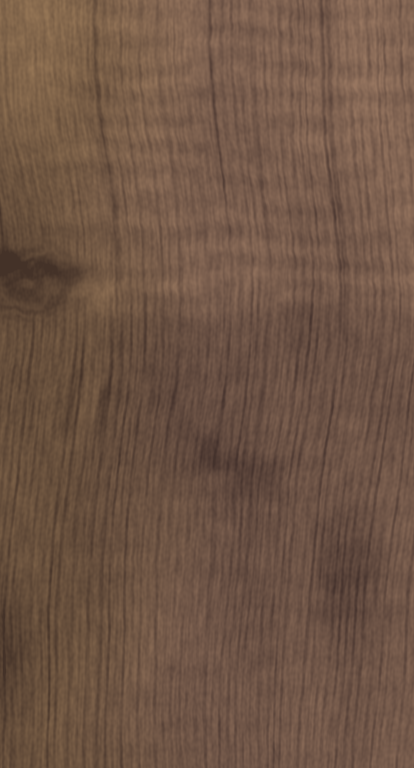
A WebGL 1 fragment shader for this texture:

```glsl
precision highp float;
// Walnut board with a knot at the left edge: fine growth lines run along a
// bent grain coordinate, over a broad tone field crossed by curly ripples.
// Everything adds to one tone value, which a brown ramp then colours.
uniform vec2 u_resolution;

#define DARK vec3(0.325, 0.245, 0.208)
#define LIGHT vec3(0.560, 0.440, 0.352)
#define LINE_SPACING 0.0118
#define LINE_DEPTH 0.36
#define VEIN_SPACING 0.153
#define VEIN_DEPTH 0.26
#define RIPPLE_SPACING 0.037
#define RIPPLE_DEPTH 0.13
#define FIBRE_DEPTH 0.27
#define KNOT vec2(0.035, 0.632)

float hash(float n) { return fract(sin(n * 12.9898) * 43758.5453); }

vec2 gradient(vec2 cell) {
  float a = 6.2832 * hash(dot(cell, vec2(1.0, 57.31)));
  return vec2(cos(a), sin(a));
}

// Gradient noise, about -0.7 to 0.7
float noise(vec2 p) {
  vec2 i = floor(p), f = p - i, e = vec2(1.0, 0.0);
  vec2 w = f * f * f * (f * (f * 6.0 - 15.0) + 10.0);
  float low = mix(dot(gradient(i), f), dot(gradient(i + e), f - e), w.x);
  float high = mix(dot(gradient(i + e.yx), f - e.yx),
                   dot(gradient(i + e.xx), f - e.xx), w.x);
  return mix(low, high, w.y);
}

float fbm(vec2 p) {
  float sum = 0.0, amp = 1.0;
  for (int k = 0; k < 4; k++) {
    sum += amp * noise(p);
    p = p * 2.03 + 17.7;
    amp *= 0.5;
  }
  return sum;
}

// Soft elliptical spot
float spot(vec2 p, vec2 centre, vec2 radius) {
  vec2 q = (p - centre) / radius;
  return exp(-dot(q, q));
}

// Sideways position in the grain: swells past the knot, leans at lower right
float grainCoord(vec2 p) {
  float rise = (p.y - 0.63) / (p.y < 0.63 ? 0.24 : 0.18);
  float swell = 0.042 * exp(-rise * rise) * mix(1.0, 0.4, p.x / 0.54);
  float lean = 0.075 * max(0.55 - p.y, 0.0) * smoothstep(0.15, 0.48, p.x);
  return p.x - swell + lean + 0.006 * noise(p * vec2(5.0, 7.0));
}

// Dark lines across a repeating coordinate, each with its own strength
float growthLines(float u, float y, float pixel) {
  float v = u / LINE_SPACING + 0.9 * noise(vec2(u * 34.0, y * 1.5));
  float id = floor(v);
  float soft = 0.2 + pixel / LINE_SPACING;
  float line = 1.0 - smoothstep(0.02, 0.02 + soft, abs(v - id - 0.5));
  float broken = 0.8 + 0.7 * noise(vec2(id * 3.7, y * 9.0));
  return line * broken * mix(0.35, 1.15, hash(id + 5.0));
}

// Few strong lines, fading out downwards
float veins(float u, float y) {
  float v = u / VEIN_SPACING - 0.284;
  float d = abs(fract(v) - 0.5) * VEIN_SPACING;
  float fade = smoothstep(0.45, 0.70, y + 0.3 * noise(vec2(floor(v) * 4.3, y * 5.0)));
  return fade * (exp(-d * d / 0.000006) + 0.4 * exp(-d / 0.009));
}

void main() {
  vec2 p = gl_FragCoord.xy / u_resolution.y;
  float upper = smoothstep(0.57, 0.625, p.y + 0.02 * noise(p * 14.0));
  // Broad tone: pale top, dark middle, slightly paler foot and right side
  float tone = mix(0.33, 0.60, upper * smoothstep(0.06, 0.19, p.x + 0.5 * (p.y - 0.62)));
  tone += 0.22 * smoothstep(0.70, 1.0, p.y) * (1.0 - 1.3 * p.x);
  tone += 0.10 * smoothstep(0.40, 0.12, p.y) * smoothstep(0.0, 0.2, p.x);
  tone += 0.19 * fbm(p * vec2(7.0, 4.0)) + 0.13 * smoothstep(0.32, 0.54, p.x);
  // Curly ripples across the grain, ragged along their edges
  float wave = sin(6.2832 * p.y / RIPPLE_SPACING + 5.0 * noise(p * vec2(6.0, 7.0)));
  float curl = 0.5 * wave + 1.3 * noise(p * vec2(13.0, 42.0)) + 0.9 * noise(p * vec2(50.0, 85.0));
  float rippled = mix(0.35, 1.0, upper) * smoothstep(-0.08, 0.2, p.x);
  tone += RIPPLE_DEPTH * curl * rippled;
  // Growth lines, veins, fibres and pores
  float u = grainCoord(p) + 0.0009 * curl * rippled;
  float knot = length((p - KNOT) * vec2(0.85, 1.5)) + 0.018 * fbm(p * 22.0);
  float clear = smoothstep(0.045, 0.10, knot);
  float paleLeft = mix(0.5, 1.0, smoothstep(0.08, 0.26, p.x + 0.25 * (1.0 - upper)));
  tone -= LINE_DEPTH * clear * paleLeft * (growthLines(u, p.y, 1.0 / u_resolution.y) - 0.17);
  tone -= VEIN_DEPTH * clear * veins(u, p.y);
  tone += FIBRE_DEPTH * clear * noise(vec2(u * 230.0, p.y * 28.0));
  tone += 0.18 * noise(vec2(u * 240.0, p.y * 150.0));
  // Knot: swirled rings, dark upper crescent, pale shoulder
  float inside = 1.0 - smoothstep(0.045, 0.095, knot);
  tone += inside * (0.12 * sin(knot * 230.0 + 6.0 * fbm(p * 16.0)) - 0.20);
  vec2 s = p + 0.03 * vec2(fbm(p * 13.0), fbm(p * 13.0 + 40.0));
  tone -= 0.40 * spot(s, KNOT + vec2(-0.01, 0.022), vec2(0.060, 0.015));
  tone -= 0.35 * spot(p, KNOT + vec2(-0.03, 0.02), vec2(0.020, 0.025));
  tone += 0.28 * spot(p, KNOT + vec2(0.09, -0.015), vec2(0.028, 0.022));
  // Bark tongue below the knot: pale core between dark edges
  vec2 t = vec2(p.x - 0.2 * (p.y - 0.48) + 0.004 * noise(p * 30.0), p.y);
  tone += 0.14 * spot(t, vec2(0.117, 0.485), vec2(0.012, 0.045));
  tone -= 0.30 * spot(t, vec2(0.094, 0.480), vec2(0.008, 0.050));
  tone -= 0.36 * spot(t, vec2(0.136, 0.475), vec2(0.007, 0.060));
  // Smoky smudges
  tone -= 0.36 * spot(s, vec2(0.268, 0.402), vec2(0.036, 0.018));
  tone -= 0.32 * spot(s, vec2(0.328, 0.372), vec2(0.038, 0.034));
  tone -= 0.34 * spot(s, vec2(0.450, 0.250), vec2(0.030, 0.080));
  tone -= 0.34 * spot(s, vec2(0.0, 0.14), vec2(0.035, 0.10));
  // Brown ramp, golden at the left and rosier at the right
  vec3 color = mix(DARK, LIGHT, clamp(tone, -0.25, 1.15));
  float golden = 1.0 - smoothstep(0.05, 0.30, p.x + 0.05 * noise(p * 6.0));
  color *= mix(vec3(1.0, 0.99, 1.01), vec3(1.0, 1.0, 0.91), golden);
  gl_FragColor = vec4(color, 1.0);
}
```
